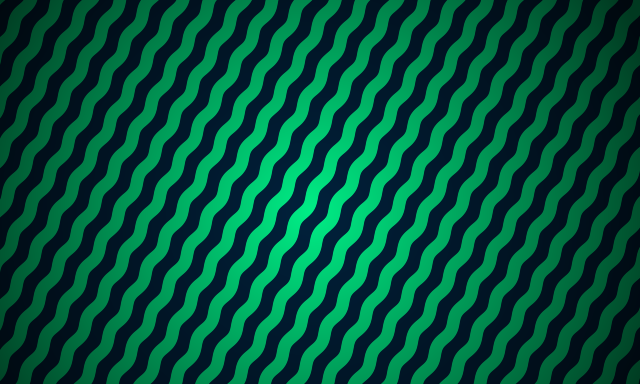
Give the GLSL for this pattern, as a Shadertoy shader.

```glsl
// Slanted wavy ribbons of green on navy, lit by a soft round glow.
// Each ribbon is the true distance to a sine curve, found by Newton steps,
// repeated across its own slant; lengths are in canvas heights.

#define SLANT 1.0472         // ribbon direction, radians
#define SPACING 0.0689       // distance between ribbon centres
#define HALF_WIDTH 0.0164    // half the ribbon width
#define WAVE_LENGTH 0.097    // wave period along a ribbon
#define WAVE_HEIGHT 0.0055   // wave amplitude
#define SHIFT vec2(1.045, 0.391) // offset along and across the ribbons
#define GREEN vec3(0.0, 0.93, 0.525)
#define NAVY vec3(0.005, 0.13, 0.235)
#define GLOW_CENTER vec2(0.485, 0.45)
#define GLOW_RADIUS 0.98
#define GLOW_FADE 0.76

const float WAVE_NUMBER = 6.2831853 / WAVE_LENGTH;

// Height, slope and bend of the wave at t
vec3 wave(float t) {
    float a = WAVE_NUMBER * t;
    return -WAVE_HEIGHT * vec3(cos(a), -WAVE_NUMBER * sin(a),
                               -WAVE_NUMBER * WAVE_NUMBER * cos(a));
}

// Distance from q (along, across) to the wave
float waveDistance(vec2 q) {
    float t = q.x;
    for (int i = 0; i < 6; i++) {
        vec3 w = wave(t);
        float gap = w.x - q.y;
        float slope = t - q.x + gap * w.y;
        float bend = 1.0 + w.y * w.y + gap * w.z;
        t -= slope / max(bend, 0.4);
    }
    return length(q - vec2(t, wave(t).x));
}

void mainImage(out vec4 fragColor, in vec2 fragCoord) {
    vec2 p = fragCoord / iResolution.y;
    float aspect = iResolution.x / iResolution.y;

    // Ribbon coordinates, folded to the nearest ribbon
    vec2 along = vec2(cos(SLANT), sin(SLANT));
    vec2 across = vec2(along.y, -along.x);
    vec2 q = vec2(dot(p, along), dot(p, across)) - SHIFT;
    float bow = wave(q.x).x;
    q.y = (fract((q.y - bow) / SPACING + 0.5) - 0.5) * SPACING + bow;

    // Smooth ribbon edge
    float pixel = 1.0 / iResolution.y;
    float edge = waveDistance(q) - HALF_WIDTH;
    float ribbon = 1.0 - smoothstep(-0.6 * pixel, 0.6 * pixel, edge);
    vec3 color = mix(NAVY, GREEN, ribbon);

    // Round glow fading to shade
    float reach = length(p - GLOW_CENTER * vec2(aspect, 1.0)) / GLOW_RADIUS;
    color *= 1.0 - GLOW_FADE * min(reach, 1.0);

    fragColor = vec4(color, 1.0);
}
```
